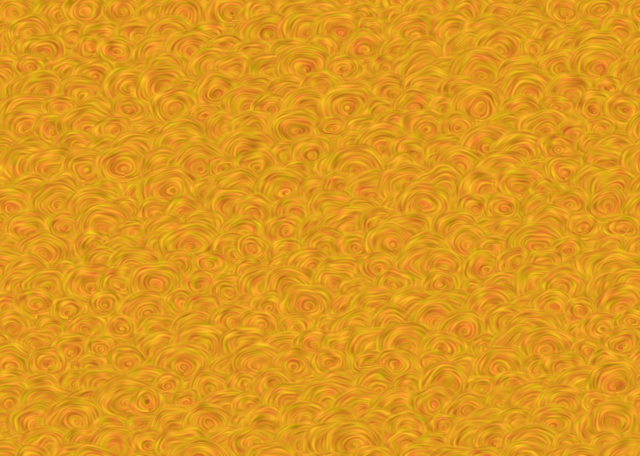
This texture is drawn by a Shadertoy shader. Its source:

```glsl
const vec2  DOME_CELL   = vec2(0.076, 0.043); // spacing, in canvas heights
const vec2  DOME_RADIUS = vec2(0.064, 0.050);
const vec2  SIZE_RANGE  = vec2(0.75, 1.40);
const float JITTER      = 0.55;
const float SOFT_RIM    = 0.32;   // fraction of the radius that fades out
const float GRAIN       = 215.0;  // fibres per canvas height
const float FIBRE_BREAK = 2.4;    // fibre breaks per radian at the rim
const float WOBBLE      = 0.012;  // bend of the fibres
const float WOBBLE_FREQ = 20.0;
const float BAND_SCALE  = 0.30;   // broad bands, relative to the fibres
const float BAND_GAIN   = 0.60;
const int   SAMPLES     = 2;      // per pixel side

const vec3 AMBER       = vec3(0.870, 0.601, 0.120);
const vec3 LIGHT_RANGE = vec3(0.25, 0.21, 0.08);
const vec3 HUE_RANGE   = vec3(0.07, -0.15, 0.09);
const vec3 CORE_TINT   = vec3(0.02, -0.08, 0.02);
const float MEAN_CORE  = 0.36;

vec2 hash2(vec2 cell) {
    uvec2 n = uvec2(ivec2(cell)) * uvec2(1597u, 3571u);
    uint h = (n.x ^ n.y) * 74763u;
    h = (h ^ (h >> 15)) * 40503u + n.x * 9176u;
    h = (h ^ (h >> 13)) * 60493u;
    h ^= h >> 16;
    return vec2(h & 65535u, h >> 16) / 65535.0;
}

float cornerRamp(vec2 corner, vec2 p) {
    return dot(hash2(corner) * 2.0 - 1.0, p - corner);
}

float gradientNoise(vec2 p) {
    vec2 i = floor(p), f = p - i;
    vec2 u = f * f * f * (f * (f * 6.0 - 15.0) + 10.0);
    float low  = mix(cornerRamp(i, p), cornerRamp(i + vec2(1, 0), p), u.x);
    float high = mix(cornerRamp(i + vec2(0, 1), p), cornerRamp(i + vec2(1, 1), p), u.x);
    return mix(low, high, u.y);
}

vec2 lightAndHue(vec2 q) {
    return vec2(gradientNoise(q), gradientNoise(q * vec2(1.0, 0.85) + 517.3));
}

// Fibres run along x and alternate across y, over broader bands
vec3 fibreColour(vec2 q, float core) {
    vec2 tone = lightAndHue(q) + BAND_GAIN * lightAndHue(q * vec2(0.7, BAND_SCALE) + 233.1);
    return AMBER + tone.x * LIGHT_RANGE + tone.y * HUE_RANGE + (core - MEAN_CORE) * CORE_TINT;
}

// Paints one dome of concentric fibres over the colour beneath it
vec3 paintDome(vec3 under, vec2 p, vec2 cell, float shift) {
    vec2 centre = (cell + vec2(shift, 0.0) + 0.5 + JITTER * (hash2(cell + 311.0) - 0.5)) * DOME_CELL;
    vec2 random = hash2(cell + 907.0);
    float size = mix(SIZE_RANGE.x, SIZE_RANGE.y, random.x);
    vec2 d = (p - centre) / (DOME_RADIUS * size);
    float r = length(d);
    float cover = 1.0 - smoothstep(1.0 - SOFT_RIM, 1.0, r);
    if (cover <= 0.0) return under;

    float along = atan(d.x, d.y) * r * FIBRE_BREAK;
    float across = r * DOME_RADIUS.y * size * GRAIN;
    vec2 strand = vec2(along, across) + floor(random * 900.0);
    return mix(under, fibreColour(strand, 1.0 - r), cover);
}

// Level fibres fill any gap; lower domes overlap higher ones
vec3 paintDomes(vec2 p) {
    p += WOBBLE * vec2(gradientNoise(p * WOBBLE_FREQ), gradientNoise(p * WOBBLE_FREQ + 71.7));
    vec3 colour = fibreColour(p * vec2(25.0, GRAIN), MEAN_CORE);
    vec2 q = p / DOME_CELL;
    for (int j = 2; j >= -2; j--) {
        float row = floor(q.y) + float(j);
        float shift = 0.5 * mod(row, 2.0);
        for (int i = -1; i <= 1; i++) {
            vec2 cell = vec2(floor(q.x - shift) + float(i), row);
            colour = paintDome(colour, p, cell, shift);
        }
    }
    return colour;
}

void mainImage(out vec4 fragColor, in vec2 fragCoord) {
    vec3 colour = vec3(0.0);
    for (int k = 0; k < SAMPLES * SAMPLES; k++) {
        vec2 offset = (vec2(k % SAMPLES, k / SAMPLES) + 0.5) / float(SAMPLES) - 0.5;
        colour += paintDomes((fragCoord + offset) / iResolution.y);
    }
    colour /= float(SAMPLES * SAMPLES);
    fragColor = vec4(clamp(colour, 0.0, 1.0), 1.0);
}
```
